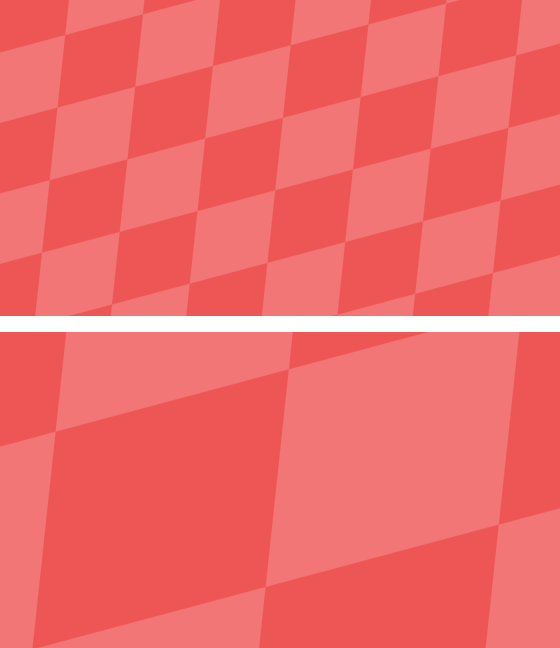
Top, the full canvas; bottom, a detail of the centre.
Write a Shadertoy shader that draws this pattern.

```glsl
// Two-tone coral checkerboard on a slanted lattice of parallelograms.
// The canvas is mapped into lattice coordinates, where each cell is a unit
// square, and the product of two smoothed square waves picks the colour.

// Square wave of period 2: +1 on even cells, -1 on odd, with a pixel-wide ramp.
vec2 squareWave(vec2 cell) {
    vec2 edgeDistance = abs(mod(cell - 0.5, 2.0) - 1.0) - 0.5;
    return clamp(2.0 * edgeDistance / fwidth(cell), -1.0, 1.0);
}

void mainImage(out vec4 fragColor, in vec2 fragCoord) {
    // Centred coordinates, one unit per canvas height
    vec2 position = (fragCoord - 0.5 * iResolution.xy) / iResolution.y;

    // Columns are the two sides of one cell
    mat2 lattice = mat2(0.2460, 0.0658,
                        0.0245, 0.2296);
    vec2 cell = inverse(lattice) * (position - vec2(0.0093, 0.1273));

    // Alternate the tones
    vec2 wave = squareWave(cell);
    float darkness = 0.5 + 0.5 * wave.x * wave.y;
    vec3 lightCoral = vec3(0.949, 0.463, 0.463);
    vec3 deepCoral = vec3(0.933, 0.333, 0.333);
    fragColor = vec4(mix(lightCoral, deepCoral, darkness), 1.0);
}
```
